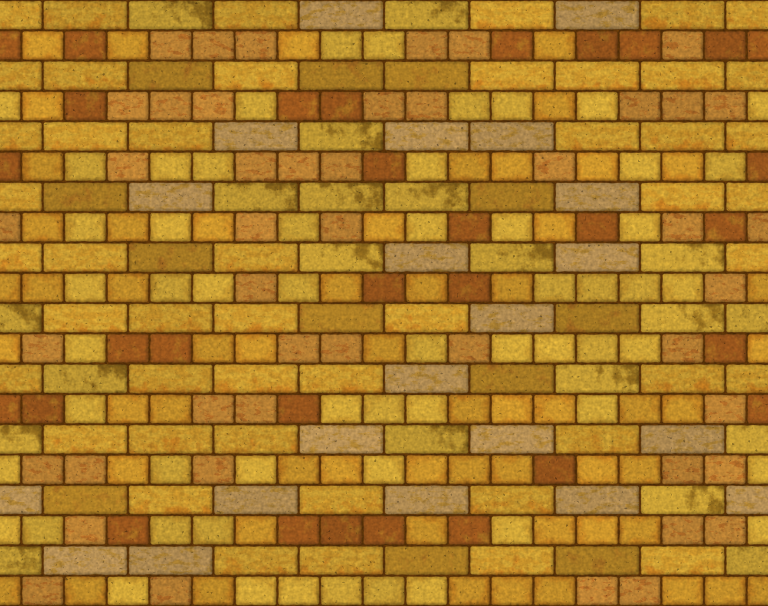
Reproduce this texture procedurally as a Shadertoy shader.

```glsl
// Golden brick wall: courses of long stretchers alternate with courses of short headers.
// Each brick is a rounded-box distance field; its hashed id picks one of four clay kinds
// per course, and brick-local gradient noise adds stains, grain and pits.

#define ROWS 20.0            // courses down the canvas
#define STRETCHERS 9.0       // long bricks across; headers are twice as many
#define JOINT 0.036          // half width of the mortar, in course heights
#define CORNER 0.07          // corner radius
#define WOBBLE 0.025         // raggedness of brick edges
#define GRAIN 0.17           // strength of the fine mottling
#define TONE 0.10            // brightness variation between bricks
#define MORTAR vec3(0.34, 0.19, 0.03)
#define GOLD vec3(0.75, 0.55, 0.16)
#define YELLOW vec3(0.79, 0.63, 0.21)
#define RUSSET vec3(0.59, 0.33, 0.11)
#define PALE vec3(0.71, 0.56, 0.33)

// Integer hash: two random values in 0..1 per cell
vec2 hash2(vec2 cell) {
    uvec2 v = uvec2(ivec2(cell)) * 1664525u + 1013904223u;
    v.x += v.y * 1664525u;
    v.y += v.x * 1664525u;
    v ^= v >> 16u;
    v.x += v.y * 1664525u;
    v.y += v.x * 1664525u;
    v ^= v >> 16u;
    return vec2(v & 65535u) / 65535.0;
}

float cornerDot(vec2 cell, vec2 offset) {
    return dot(hash2(cell) * 2.0 - 1.0, offset);
}

float gradientNoise(vec2 p) {
    vec2 i = floor(p), f = p - i;
    vec2 u = f * f * f * (f * (f * 6.0 - 15.0) + 10.0);
    vec2 e = vec2(1.0, 0.0);
    return mix(mix(cornerDot(i, f), cornerDot(i + e, f - e), u.x),
               mix(cornerDot(i + e.yx, f - e.yx), cornerDot(i + e.xx, f - e.xx), u.x), u.y);
}

float fbm(vec2 p) {
    float sum = 0.0, amp = 1.0;
    for (int k = 0; k < 4; k++) {
        sum += amp * gradientNoise(p);
        p = p * 2.03 + 17.3;
        amp *= 0.55;
    }
    return sum;
}

float roundedBox(vec2 p, vec2 halfSize, float radius) {
    vec2 d = abs(p) - halfSize + radius;
    return length(max(d, 0.0)) + min(max(d.x, d.y), 0.0) - radius;
}

// Clay of a long brick; t runs -1..1 over the brick face
vec3 stretcherClay(float kind, vec2 t, float blotch, float streak) {
    if (kind < 0.18)         // pale and streaked
        return mix(PALE, GOLD * 0.87, smoothstep(-0.05, 0.5, streak) * 0.7);
    if (kind < 0.40) {       // olive stain on the upper right
        float stain = smoothstep(0.0, 0.65, blotch + 0.4 * t.x + 0.2 * t.y);
        return mix(YELLOW * 0.96, vec3(0.50, 0.36, 0.09), stain * 0.85);
    }
    if (kind < 0.58)         // brownish gold
        return mix(GOLD * 0.88, RUSSET, smoothstep(0.0, 0.7, blotch) * 0.5);
    float glow = smoothstep(0.15, 0.8, blotch - 0.5 * t.y);
    vec3 body = mix(GOLD, YELLOW, smoothstep(-0.3, 0.3, streak) * 0.7);
    return mix(body, vec3(0.72, 0.42, 0.10), glow * 0.65);
}

// Clay of a short brick
vec3 headerClay(float kind, vec2 t, float blotch, float streak) {
    if (kind < 0.15)         // russet
        return mix(RUSSET, GOLD * 0.9, smoothstep(0.0, 0.6, blotch) * 0.55);
    if (kind < 0.42)         // tan with reddish veins
        return mix(vec3(0.72, 0.50, 0.20), RUSSET * 1.08, smoothstep(0.05, 0.4, streak) * 0.65);
    float rim = smoothstep(0.45, 1.15, max(abs(t.x), abs(t.y)) + 0.5 * blotch);
    if (kind < 0.72)         // gold with an orange rim
        return mix(GOLD * 1.03, vec3(0.70, 0.42, 0.10), rim * 0.7);
    return mix(YELLOW, GOLD * 0.93, rim * 0.8);
}

void mainImage(out vec4 fragColor, in vec2 fragCoord) {
    // Position in course heights, counted down from the top
    vec2 uv = fragCoord / iResolution.xy;
    float span = ROWS * iResolution.x / iResolution.y;
    float pixel = ROWS / iResolution.y;
    float y = (1.0 - uv.y) * ROWS;
    float row = floor(y);

    // Brick cell, wrapping at the sides
    bool header = mod(row, 2.0) > 0.5;
    float count = header ? 2.0 * STRETCHERS : STRETCHERS;
    float x = uv.x * count + 0.5;
    vec2 id = vec2(mod(floor(x), count), row);
    vec2 halfSize = 0.5 * vec2(span / count, 1.0);
    vec2 t = vec2(fract(x) * 2.0 - 1.0, 1.0 - 2.0 * fract(y));
    vec2 p = t * halfSize;
    vec2 pick = hash2(id + 31.0);
    vec2 q = p + floor(hash2(id + 97.0) * 400.0);

    // Clay colour with mottling and dark pits
    float blotch = fbm(q * 1.8);
    float streak = fbm(q * vec2(2.2, 4.5) + 50.0);
    vec3 clay = header ? headerClay(pick.x, t, blotch, streak)
                       : stretcherClay(pick.x, t, blotch, streak);
    float grain = gradientNoise(q * 7.0) + 0.8 * gradientNoise(q * 13.0 + 9.0);
    clay *= 1.0 + GRAIN * grain + TONE * (pick.y - 0.5);
    clay *= 1.0 - 0.3 * smoothstep(0.3, 0.6, gradientNoise(q * 9.0 + 80.0));

    // Worn edges, darker low and right, set into mortar
    float d = roundedBox(p, halfSize - JOINT, CORNER) + WOBBLE * gradientNoise(q * 5.0 + 23.0);
    float edge = 1.0 - smoothstep(0.0, 0.13, -d);
    clay *= 1.0 - edge * (0.16 + 0.08 * clamp(t.x - t.y, -1.0, 1.0));
    vec3 mortar = MORTAR * (1.0 + 0.3 * grain);
    float face = 1.0 - smoothstep(-0.8 * pixel, 0.8 * pixel, d);
    fragColor = vec4(clamp(mix(mortar, clay, face), 0.0, 1.0), 1.0);
}
```
